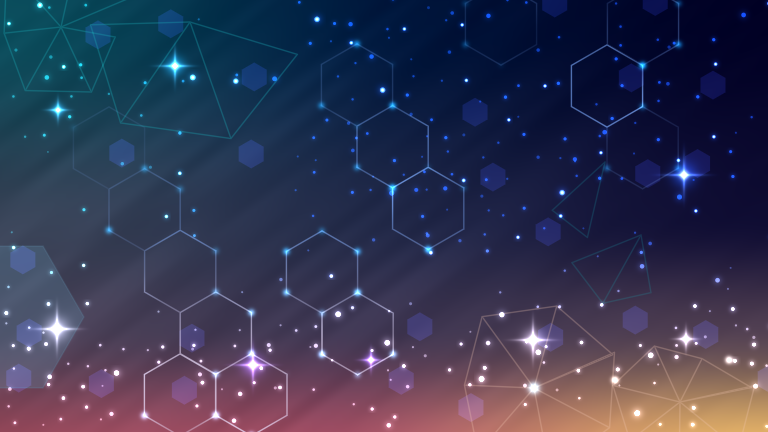
A WebGL 1 fragment shader for this background:

```glsl
precision highp float;
// Night sky over a warm horizon, with honeycomb outlines, line webs and stars.
// Blended colour rows form the sky; chains of hexagons, fans of lines, hashed
// star grids and four-pointed sparkles are added as light.

uniform vec2 u_resolution;

const float HEIGHT = 4.32;  // canvas height in scene units
const float APOTHEM = .356;
const float CORNER = .411;
const float LINE_WIDTH = .004;
const vec2 CHAIN_STEP = vec2(.356, -.617);
const float STREAK_ANGLE = .64;
const float STREAK_GAIN = .13;
const vec3 TEAL = vec3(.1, .65, .7);
const vec3 BLUE = vec3(.1, .36, 1.);
const vec3 CYAN = vec3(.1, .7, 1.);
const vec3 VIOLET = vec3(.55, .35, 1.);
const vec3 PALE = vec3(.93, .88, 1.);
const vec3 ROSE = vec3(.95, .78, .7);
const vec3 BOKEH = vec3(.04, .05, .16);
const vec3 PANEL = vec3(.36, .53, .64);

float pixel;  // one pixel in scene units

float hash(vec2 p) { return fract(sin(dot(p, vec2(127.1, 311.7))) * 43758.5); }

float noise(vec2 p) {
  vec2 i = floor(p), f = fract(p);
  f *= f * (3. - 2. * f);
  return mix(mix(hash(i), hash(i + vec2(1, 0)), f.x),
             mix(hash(i + vec2(0, 1)), hash(i + 1.), f.x), f.y);
}

float stroke(float d) { return 1. - smoothstep(0., LINE_WIDTH + pixel, d); }
float fill(float d) { return clamp(.5 - d / pixel, 0., 1.); }
float glow(vec2 q, float r) { return exp(-dot(q, q) / (r * r)); }
float hexagon(vec2 q) { q = abs(q); return max(q.x, .5 * q.x + .866 * q.y); }

float segment(vec2 p, vec2 a, vec2 b) {
  vec2 ab = b - a;
  return length(p - a - ab * clamp(dot(p - a, ab) / dot(ab, ab), 0., 1.));
}

vec3 row(float x, vec3 left, vec3 middle, vec3 right) {
  return mix(mix(left, middle, smoothstep(0., .55, x)), right, smoothstep(.4, 1., x));
}

vec3 sky(vec2 p, vec2 uv) {
  float x = uv.x, y = uv.y;
  vec3 top = row(x, vec3(.04, .3, .36), vec3(0, .1, .25), vec3(0, 0, .14));
  vec3 mid = row(x, vec3(.22, .26, .34), vec3(.13, .16, .28), vec3(.06, .05, .2));
  vec3 low = row(x, vec3(.31, .27, .36), vec3(.23, .2, .31), vec3(.32, .25, .32));
  vec3 base = row(x, vec3(.62, .29, .36), vec3(.68, .32, .41), vec3(.95, .74, .42));
  vec3 c = mix(mix(base, low, smoothstep(-.06, .25, y)), mid, smoothstep(.2, .5, y));
  c = mix(c, top, smoothstep(.45, .95, y));
  // Slanted streaks, strongest on the left
  vec2 d = vec2(cos(STREAK_ANGLE), sin(STREAK_ANGLE));
  vec2 q = vec2(dot(p, d), d.x * p.y - d.y * p.x);
  float streak = .6 * noise(q * vec2(.5, 2.5)) + .4 * noise(q * vec2(.9, 8) + 7.) - .5;
  return c + STREAK_GAIN * streak * (.4 + c) * (1. - .7 * smoothstep(.5, .9, x));
}

// Chain of cells: x is the outline, y the lit corners
vec2 chain(vec2 p, vec2 start, float count, float first, float last) {
  vec2 light = vec2(0);
  for (int i = 0; i < 5; i++) {
    float n = float(i);
    if (n >= count) break;
    vec2 c = start + CHAIN_STEP * n, q = p - c;
    float level = mix(first, last, n / max(count - 1., 1.));
    float edge = stroke(abs(hexagon(q) - APOTHEM)) * (.4 + .7 * noise(p * 3.));
    float turn = floor(atan(q.x, q.y) / 1.0472 + .5) * 1.0472;
    vec2 v = c + CORNER * vec2(sin(turn), cos(turn));
    float lit = smoothstep(.3, 1., hash(floor(v * 8. + .5)));
    light = max(light, vec2(level * edge, (.3 + level) * lit * glow(p - v, .035)));
  }
  return light;
}

// Spokes from a hub, with their tips joined in turn
float fan(vec2 p, vec2 hub, float radius, float start, float turn, float count) {
  float d = 9.;
  vec2 last = hub;
  for (int i = 0; i < 8; i++) {
    float n = float(i), a = start + turn * n;
    if (n >= count) break;
    vec2 tip = hub + radius * (.6 + .4 * hash(hub + n)) * vec2(cos(a), sin(a));
    d = min(d, min(segment(p, hub, tip), segment(p, last, tip)));
    last = tip;
  }
  return stroke(d);
}

vec3 stars(vec2 p, float cell, float size, vec3 tint) {
  vec2 id = floor(p / cell);
  vec2 c = (id + .2 + .6 * vec2(hash(id + 3.1), hash(id + 8.7))) * cell, q = p - c;
  float density = .13 + .36 * glow(c - vec2(4.4, 3), 1.25)
    + .25 * glow(c - vec2(6.3, 2.8), 1.1) + .28 * glow(vec2(c.y - .8, 0), .5);
  float power = hash(id + 5.3), r = size * (.5 + .5 * power);
  float body = fill(length(q) - r) * (.35 + .55 * power) + .3 * power * glow(q, 2. * r);
  return step(hash(id + cell), density) * (tint * body + step(.8, power) * glow(q, .7 * r));
}

vec3 sparkle(vec2 q, float size, vec3 tint) {
  vec2 arm = max(1. - abs(q) / size, 0.);
  float rays = dot(arm * arm, exp(-abs(q.yx) / (.006 + .5 * pixel)));
  return tint * (rays + .5 * glow(q, .3 * size)) + .6 * rays * arm.x * arm.y + glow(q, .1 * size);
}

void main() {
  pixel = HEIGHT / u_resolution.y;
  vec2 p = gl_FragCoord.xy * pixel;
  vec3 color = sky(p, gl_FragCoord.xy / u_resolution);
  float low = 1. - smoothstep(.8, 2.2, p.y);
  // Large panel and scattered soft hexagons
  float panel = hexagon(p.yx - vec2(1.15, .02)) - .71;
  color = mix(color, PANEL, .32 * fill(panel) + .2 * stroke(abs(panel)));
  vec2 id = floor(p / .75), spot = (id + .25 + .5 * vec2(hash(id), hash(id + 4.2))) * .75;
  color += BOKEH * step(hash(id + 9.4), .42) * fill(hexagon(p - spot) - .125);
  // Line webs
  float web = fan(p, vec2(.61, 4.05), .85, .4, .95, 7.) + fan(p, vec2(1.9, 4.1), 1.3, 3.17, .94, 4.);
  web += .6 * fan(p, vec2(6.41, 1.97), .85, -1.4, -.68, 3.) + .6 * fan(p, vec2(6.05, 2.7), .8, -1.8, -.6, 2.);
  color = mix(color, TEAL, .35 * web);
  web = fan(p, vec2(5.34, .44), .95, .4, .9, 8.) + fan(p, vec2(6.8, .3), .8, .2, .9, 8.);
  color = mix(color, ROSE, .28 * web);
  // Honeycomb
  vec2 comb = chain(p, vec2(1.09, 2.84), 5., .15, .95);
  comb = max(comb, chain(p, vec2(3.57, 3.47), 3., .3, .7));
  comb = max(comb, chain(p, vec2(3.22, 1.6), 2., .5, .8));
  comb = max(comb, chain(p, vec2(1.8, .37), 1., .8, .8));
  comb = max(comb, chain(p, vec2(6.07, 3.46), 2., .75, .2));
  comb = max(comb, chain(p, vec2(6.43, 4.08), 1., .3, .3));
  comb = max(comb, chain(p, vec2(5.01, 4.08), 1., .18, .18));
  color = mix(color, mix(vec3(.5, .68, 1), PALE, low), min(comb.x, 1.));
  color += comb.y * mix(CYAN, PALE, .5 * low);
  // Stars, cool above and pale below
  vec3 tint = mix(mix(TEAL, BLUE, smoothstep(.8, 3.3, p.x)), PALE, low);
  color += stars(p, .19, .018, tint) + stars(p + .07, .37, .028, tint);
  color += sparkle(p - vec2(1.75, 3.66), .3, CYAN) + sparkle(p - vec2(.58, 3.22), .2, CYAN);
  color += sparkle(p - vec2(6.84, 2.57), .38, BLUE) + sparkle(p - vec2(.57, 1.03), .36, PALE);
  color += sparkle(p - vec2(2.53, .67), .34, VIOLET) + sparkle(p - vec2(3.71, .72), .2, VIOLET);
  color += sparkle(p - vec2(5.33, .92), .34, PALE) + sparkle(p - vec2(6.86, .93), .2, PALE);
  color += glow(p - vec2(5.34, .44), .055) * vec3(.6, .9, 1);
  color += glow(p - vec2(6.15, .52), .035) + glow(p - vec2(7.29, .72), .035);
  gl_FragColor = vec4(color, 1);
}
```
